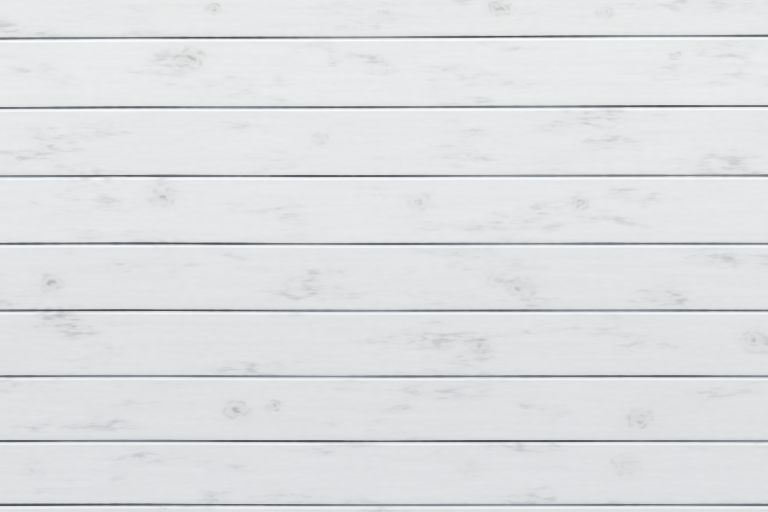
This texture is drawn by a WebGL 2 fragment shader. Its source:

```glsl
#version 300 es
precision highp float;
// White-painted horizontal planks split by thin dark seams.
// Seam heights follow a quadratic, so planks widen slightly upward;
// stretched gradient noise gives grain and wear, hashed ellipses give knots.
uniform vec2 u_resolution;
out vec4 fragColor;

vec2 hash2(vec2 p) {
    vec3 q = fract(p.xyx * vec3(0.1031, 0.1030, 0.0973));
    q += dot(q, q.yzx + 33.33);
    return fract((q.xx + q.yz) * q.zy);
}

float cornerSlope(vec2 cell, vec2 offset) {
    float angle = 6.2832 * hash2(cell + 57.0).x;
    return dot(vec2(cos(angle), sin(angle)), offset);
}

// Gradient noise, about -0.7 to 0.7
float noise(vec2 p) {
    vec2 i = floor(p), f = p - i;
    vec2 u = f * f * f * (f * (f * 6.0 - 15.0) + 10.0);
    vec2 e = vec2(1.0, 0.0);
    return mix(mix(cornerSlope(i, f), cornerSlope(i + e, f - e), u.x),
               mix(cornerSlope(i + e.yx, f - e.yx), cornerSlope(i + 1.0, f - 1.0), u.x), u.y);
}

float fbm(vec2 p) {
    float sum = 0.0, amplitude = 1.0;
    for (int i = 0; i < 4; i++) {
        sum += amplitude * noise(p);
        p = p * 2.03 + 17.3;
        amplitude *= 0.55;
    }
    return sum;
}

// Height of seam k and its inverse
float seamHeight(float k) { return 0.014 + k * (0.1235 + 0.001 * k); }
float seamIndex(float y) {
    return (sqrt(0.01525 + 0.004 * (y - 0.014)) - 0.1235) / 0.002;
}

// Darkening by faint, broken knots on one plank
float knots(vec2 p, float plank) {
    float shade = 0.0;
    for (float i = 0.0; i < 3.0; i++) {
        vec2 h = hash2(vec2(plank * 7.0 + 3.0, i * 13.0 + 5.0));
        vec2 look = hash2(vec2(plank + 31.0, i + 71.0));
        vec2 center = vec2(0.5 * (i + h.x), seamHeight(plank + 0.25 + 0.5 * h.y));
        vec2 d = (p - center) * vec2(0.8, 1.15);
        d += 0.007 * vec2(noise(p * 55.0), noise(p * 55.0 + 40.0));
        float r = length(d) / mix(0.009, 0.026, look.x);
        float rings = 0.5 + 0.5 * sin(r * 9.0 + 3.0 * noise(p * 70.0));
        float broken = smoothstep(-0.25, 0.4, noise(p * vec2(60.0, 90.0) + plank));
        shade += exp(-r * r * 1.3) * (0.3 + rings * broken) * mix(0.03, 0.17, look.y);
    }
    return shade;
}

void main() {
    vec2 p = gl_FragCoord.xy / u_resolution.y;
    float pixel = 1.0 / u_resolution.y;

    // Slight bow and tilt of the boards
    vec2 q = p;
    q.y += 0.0012 * noise(vec2(p.x * 2.0, floor(p.y * 7.5) * 0.0 + 4.0))
         - 0.004 * (p.x - 0.75) * smoothstep(0.5, 1.0, p.y);
    float k = seamIndex(q.y);
    float plank = floor(k), seam = floor(k + 0.5);
    float d = q.y - seamHeight(seam);
    vec2 shift = hash2(vec2(plank + 11.0, 4.0)) * 40.0;

    // Paint, cooler and a little darker toward the bottom
    vec3 color = mix(vec3(0.872, 0.880, 0.889), vec3(0.912, 0.918, 0.920), smoothstep(0.0, 1.0, p.y));
    color += 0.010 * (hash2(vec2(plank + 5.0, 9.0)).x - 0.5);

    // Grain bent by a slow wave, plus fine paint mottling
    float wave = 0.012 * noise(p * vec2(3.0, 9.0) + shift);
    float grain = fbm(vec2(p.x * 5.0, (p.y + wave) * 75.0) + shift);
    color += 0.011 * grain + 0.009 * noise(p * vec2(55.0, 130.0));

    // Worn patches where grey wood shows through as streaks
    float patches = smoothstep(0.05, 0.75, fbm(p * vec2(4.0, 15.0) + shift.yx));
    float streaks = smoothstep(-0.2, 0.7, fbm(p * vec2(22.0, 85.0) + shift));
    color -= patches * (0.015 + 0.10 * streaks) * vec3(1.0, 0.98, 0.96);
    color -= knots(q, plank) * vec3(0.95, 1.0, 1.03);

    // Soft shade around each seam and a bright lip below it
    float scuff = smoothstep(0.2, 0.7, noise(vec2(p.x * 5.0, seam * 9.7)));
    float ragged = smoothstep(-0.3, 0.5, noise(p * vec2(45.0, 140.0)));
    color -= 0.22 * scuff * ragged * exp(-abs(d) / 0.008);
    color -= 0.10 * exp(-abs(d) / 0.0035);
    color += 0.09 * exp(-pow((d + 0.0060) / 0.0020, 2.0));

    // Dark gap of uneven width and depth
    float wobble = noise(vec2(p.x * 7.0, seam * 5.3 + 0.4));
    float halfWidth = 0.0019 + 0.0009 * wobble + 0.0004 * noise(vec2(p.x * 60.0, seam * 3.7));
    float gap = 1.0 - smoothstep(-0.6 * pixel, 0.6 * pixel, abs(d) - halfWidth);
    float depth = smoothstep(-0.5, 0.5, noise(vec2(p.x * 3.5, seam * 8.1 + 0.3)));
    vec3 gapColor = mix(vec3(0.52, 0.55, 0.58), vec3(0.27, 0.29, 0.31), depth);
    color = mix(color, gapColor, gap * 0.92);

    fragColor = vec4(clamp(color, 0.0, 1.0), 1.0);
}
```
